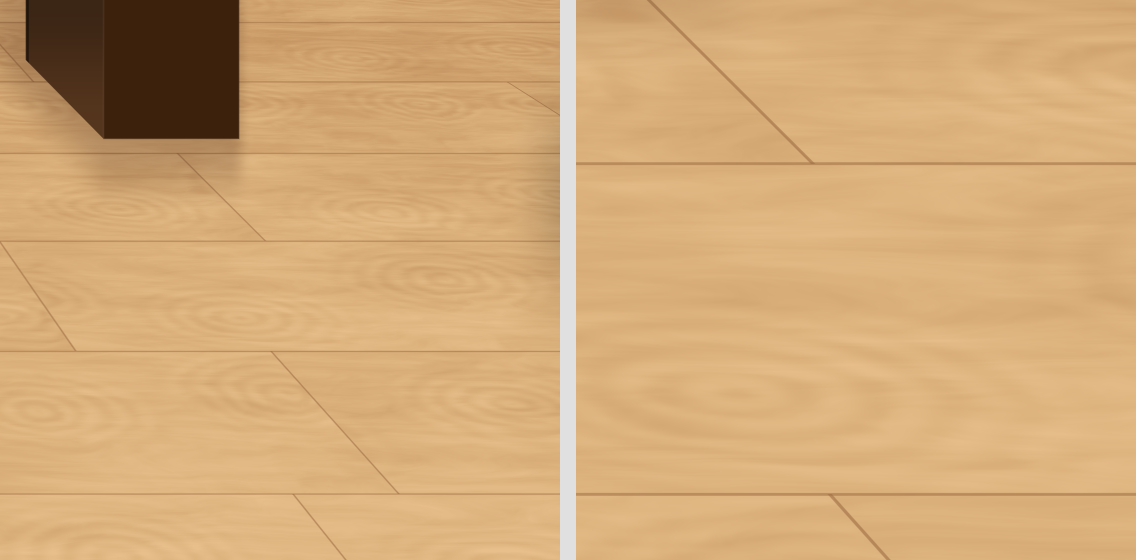
Left: the whole. Right: its middle third, enlarged.
This texture is drawn by a WebGL 2 fragment shader. Its source:

```glsl
#version 300 es
precision highp float;
// Honey oak plank floor in perspective, with a dark square post standing at the upper left.
uniform vec2 u_resolution;
out vec4 outColor;

const vec3 OAK_LIGHT = vec3(0.90, 0.74, 0.535);
const vec3 OAK_MID = vec3(0.84, 0.67, 0.46);
const vec3 OAK_DARK = vec3(0.77, 0.58, 0.38);
const vec3 SEAM = vec3(0.62, 0.43, 0.26);
const vec3 POST_FRONT = vec3(0.235, 0.13, 0.05);
const vec3 POST_SIDE = vec3(0.32, 0.20, 0.11);

const vec2 VANISHING = vec2(-1.068, -1.107); // y measured downwards from the top
const float ROW_START = 0.8717;
const float ROW_STEP = 0.0738;
const float POST_LEFT = 0.046;
const float POST_CORNER = 0.185;
const float POST_RIGHT = 0.427;
const float POST_BASE = 0.248;

// End-joint position of each plank row, far to near
const float JOINTS[7] = float[7](0.90, 0.90, 0.575, 0.003, 0.694, 0.895, 0.80);

float hash(vec2 p) {
  vec3 q = fract(vec3(p.xyx) * vec3(0.1031, 0.1030, 0.0973));
  q += dot(q, q.yzx + 33.33);
  return fract((q.x + q.y) * q.z);
}

// Layered sines, each octave warped and turned
float layeredSines(vec2 p, float seed) {
  float sum = 0.0, amp = 0.5;
  for (int i = 0; i < 5; i++) {
    p = mat2(0.8, 0.6, -0.6, 0.8) * p * 1.75 + seed;
    p += 0.7 * sin(p.yx * 0.9 + seed);
    sum += amp * sin(p.x) * cos(p.y);
    amp *= 0.68;
  }
  return sum;
}

// Smooth cellular distance to the nearest knot centre along a plank
float knotDistance(vec2 p, float seed) {
  float cell = floor(p.x), sum = 0.0;
  for (int i = -2; i <= 2; i++) {
    vec2 id = vec2(cell + float(i), seed);
    vec2 centre = vec2(id.x + 0.2 + 0.6 * hash(id), 0.3 + 0.4 * hash(id + 17.0));
    sum += exp(-7.0 * length((p - centre) * vec2(1.5, 2.2)));
  }
  return -log(sum) / 7.0;
}

// Grain tone of one plank: soft bands, fine streaks and arched rings
float woodGrain(vec2 p, float seed) {
  float warp = layeredSines(p * vec2(0.7, 1.6), seed);
  float bands = layeredSines(p * vec2(0.5, 3.5) + 0.25 * warp, seed + 3.0);
  float streaks = layeredSines(p * vec2(1.6, 17.0) + 0.4 * warp, seed + 7.0);
  float d = knotDistance(vec2(p.x * 0.5, p.y + 0.04 * warp), seed);
  float rings = sin(42.0 * d + 2.6 * warp + 0.8 * streaks);
  rings *= 1.0 - smoothstep(0.25, 1.0, d);
  return 0.24 * bands + 0.17 * streaks + 0.10 * rings;
}

float lineMask(float dist, float halfWidth, float pixel) {
  return 1.0 - smoothstep(halfWidth - 0.5 * pixel, halfWidth + pixel, abs(dist));
}

float postBottom(float x) {
  return min(POST_BASE, 0.107 + 1.015 * (x - POST_LEFT));
}

vec3 oakColor(float tone) {
  vec3 low = mix(OAK_DARK, OAK_MID, clamp(tone * 2.0, -0.3, 1.0));
  return mix(low, OAK_LIGHT, clamp(tone * 2.0 - 1.0, 0.0, 1.15));
}

vec3 floorColor(vec2 pos, float pixel) {
  // Perspective floor coordinates
  float depth = pos.y - VANISHING.y;
  float along = (pos.x - VANISHING.x) / depth;
  float row = (ROW_START - 1.0 / depth) / ROW_STEP;
  float rowId = floor(row);
  float offset = along - JOINTS[clamp(int(rowId) + 1, 0, 6)];
  float seed = 9.0 * hash(vec2(rowId + 5.0, floor(offset) + 3.0));

  float tone = mix(0.32, 0.86, pos.y) + 0.018 * (seed - 4.5);
  tone += woodGrain(vec2(along * 8.0, fract(row)), seed);
  vec3 color = oakColor(tone);

  // Long seams and slanted end joints
  float seamDist = (row - round(row)) * depth * depth * ROW_STEP;
  float jointDist = (offset - round(offset)) * depth * 0.75;
  color = mix(color, SEAM, 0.55 * lineMask(seamDist, 0.0007, pixel));
  color = mix(color, SEAM, 0.60 * lineMask(jointDist, 0.0008, pixel));

  // Soft reflection under the post and shade at the right edge
  float below = 1.0 - smoothstep(0.0, 0.14, pos.y - postBottom(pos.x));
  float across = smoothstep(-0.14, 0.06, pos.x) * (1.0 - smoothstep(0.41, 0.45, pos.x));
  float edge = smoothstep(0.90, 1.03, pos.x) * exp(-40.0 * pow(pos.y - 0.34, 2.0));
  return color * (1.0 - vec3(0.17, 0.20, 0.21) * below * across) * (1.0 - 0.17 * edge);
}

vec3 postColor(vec2 pos, float pixel) {
  float front = smoothstep(-pixel, pixel, pos.x - POST_CORNER);
  float sheen = smoothstep(0.0, 0.22, pos.y);
  vec3 color = mix(POST_SIDE * mix(0.72, 1.03, sheen), POST_FRONT, front);
  color += 0.05 * lineMask(pos.x - POST_CORNER, 0.001, pixel);
  return color * (1.0 - 0.45 * lineMask(pos.x - POST_LEFT - 0.003, 0.002, pixel));
}

void main() {
  vec2 pos = gl_FragCoord.xy / u_resolution;
  pos.y = 1.0 - pos.y;
  float pixel = 1.0 / min(u_resolution.x, u_resolution.y);
  float inside = min(min(pos.x - POST_LEFT, POST_RIGHT - pos.x), postBottom(pos.x) - pos.y);
  float post = smoothstep(-pixel, pixel, inside);
  outColor = vec4(mix(floorColor(pos, pixel), postColor(pos, pixel), post), 1.0);
}
```
